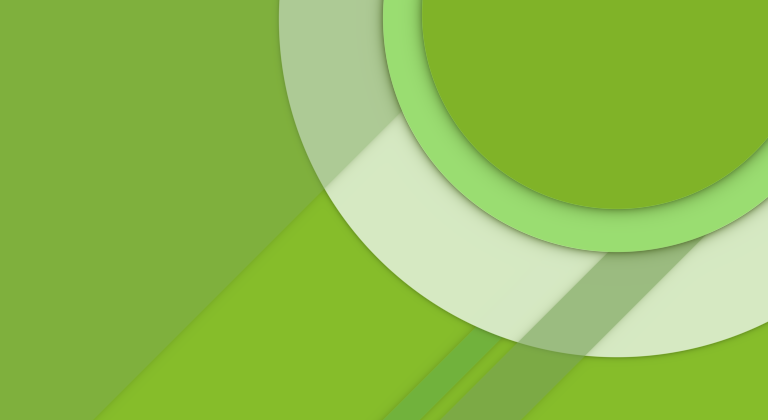
Reproduce this background procedurally as a WebGL 1 fragment shader.

```glsl
precision highp float;
// Layered paper background in greens: nested discs hang from the upper right,
// crossed by translucent 45 degree bands. Each layer is a signed distance,
// filled with a smooth edge and given a soft shadow that fades outwards.

uniform vec2 u_resolution;

const vec3 LIME = vec3(0.525, 0.741, 0.165);
const vec3 TINT = vec3(0.463, 0.622, 0.338);
const vec3 STRIPE = vec3(0.445, 0.698, 0.235);
const vec3 PALE = vec3(0.847, 0.918, 0.780);
const vec3 MINT = vec3(0.606, 0.868, 0.445);
const vec3 OLIVE = vec3(0.502, 0.702, 0.157);
const vec3 SHADE = vec3(0.23, 0.34, 0.07);

float disc(vec2 p, vec2 center, float radius) {
  return length(p - center) - radius;
}

// Band between two values of the diagonal coordinate.
float band(float diagonal, float start, float end) {
  return (abs(diagonal - 0.5 * (start + end)) - 0.5 * (end - start)) * 0.7071;
}

float coverage(float d, float pixel) {
  return 1.0 - smoothstep(-0.75 * pixel, 0.75 * pixel, d);
}

// Shadow outside the shape, then the fill inside it.
vec3 layer(vec3 below, float d, vec3 fill, float alpha,
           float shadow, float blur, float pixel) {
  float inside = coverage(d, pixel);
  float fade = shadow * exp(-max(d, 0.0) / blur) * (1.0 - inside);
  return mix(mix(below, SHADE, fade), fill, alpha * inside);
}

void main() {
  float pixel = 1.0 / u_resolution.y;
  vec2 p = gl_FragCoord.xy * pixel;
  float diagonal = p.x + 1.0 - p.y;

  // Shapes
  float corner = (diagonal - 1.2215) * 0.7071;
  float narrow = band(diagonal, 1.912, 1.999);
  float wide = band(diagonal, 2.048, 2.240);
  float outer = disc(p, vec2(1.469, 0.9545), 0.805);
  float middle = disc(p, vec2(1.469, 0.957), 0.557);
  float inner = disc(p, vec2(1.469, 0.9665), 0.464);

  // Ground, narrow stripe and pale disc
  vec3 color = layer(LIME, narrow, STRIPE, 1.0, 0.22, 0.008, pixel);
  color = layer(color, outer, PALE, 0.97, 0.45, 0.005, pixel);

  // Translucent bands
  color = layer(color, wide, TINT, 0.61, 0.16, 0.008, pixel);
  color = layer(color, corner, TINT, 0.42, 0.16, 0.008, pixel);

  // Raised discs
  color = layer(color, middle, MINT, 1.0, 0.60, 0.010, pixel);
  color = layer(color, inner, OLIVE, 1.0, 0.55, 0.013, pixel);

  gl_FragColor = vec4(color, 1.0);
}
```
